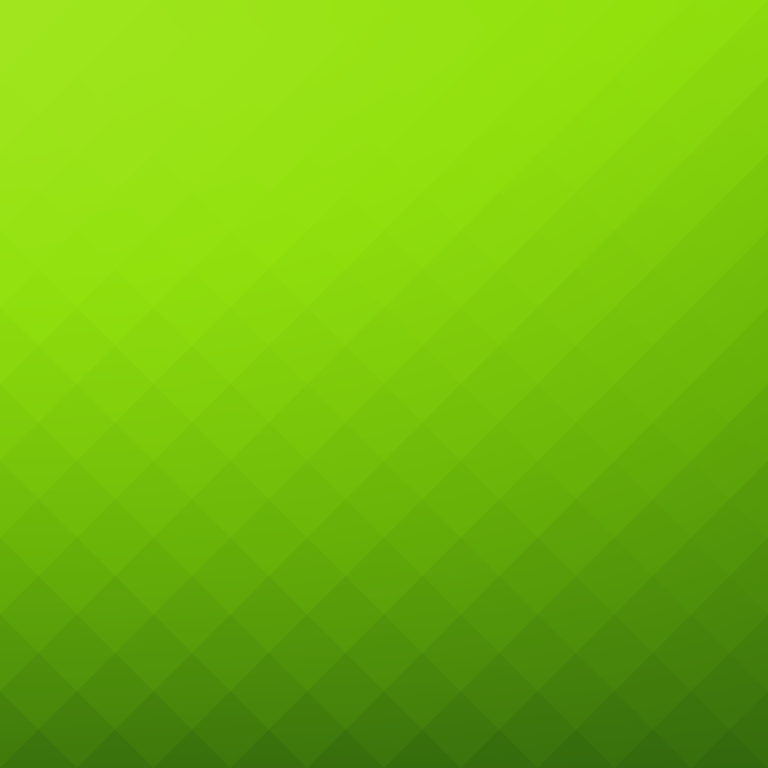
Write a Shadertoy shader that draws this background.

```glsl
// Lime to deep green gradient split into a lattice of softly shaded diamonds.

#define CELLS 10.0     // diamonds across the canvas
#define FACET 0.66     // 0 = smooth gradient, 1 = flat diamonds
#define PALE vec3(0.63, 0.90, 0.12)
#define LIME vec3(0.57, 0.88, 0.05)
#define LEAF vec3(0.40, 0.69, 0.03)
#define DEEP vec3(0.20, 0.41, 0.05)
#define LIME_STOP 0.20
#define LEAF_STOP 0.57

// Floor with each step blended over the given width
vec2 softFloor(vec2 x, float width) {
    vec2 nearest = floor(x + 0.5);
    return nearest - 1.0 + clamp((x - nearest) / width + 0.5, 0.0, 1.0);
}

// Darkness grows downward, and sooner toward the right; p.y points down
float darkness(vec2 p) {
    p = clamp(p, 0.0, 1.05);
    float topShade = 0.23 * p.x;
    float range = 0.94 - 0.17 * p.x;
    float bend = 1.6 + 0.9 * p.x - 1.4 * p.x * p.x;
    return topShade + range * pow(p.y, bend);
}

vec3 palette(float d) {
    vec3 color = mix(PALE, LIME, clamp(d / LIME_STOP, 0.0, 1.0));
    color = mix(color, LEAF, clamp((d - LIME_STOP) / (LEAF_STOP - LIME_STOP), 0.0, 1.0));
    return mix(color, DEEP, clamp((d - LEAF_STOP) / (1.0 - LEAF_STOP), 0.0, 1.0));
}

void mainImage(out vec4 fragColor, in vec2 fragCoord) {
    vec2 p = fragCoord / iResolution.xy;
    p.y = 1.0 - p.y;

    // Diagonal lattice coordinates and the centre of the current diamond
    vec2 diagonal = CELLS * vec2(p.x + p.y, p.y - p.x);
    float edgeWidth = 1.5 * CELLS / min(iResolution.x, iResolution.y);
    vec2 cell = softFloor(diagonal, edgeWidth) + 0.5;
    vec2 centre = 0.5 * vec2(cell.x - cell.y, cell.x + cell.y) / CELLS;

    // Facet shading: mostly the centre tone, with some local gradient
    float shade = darkness(mix(p, centre, FACET));
    fragColor = vec4(palette(shade), 1.0);
}
```
